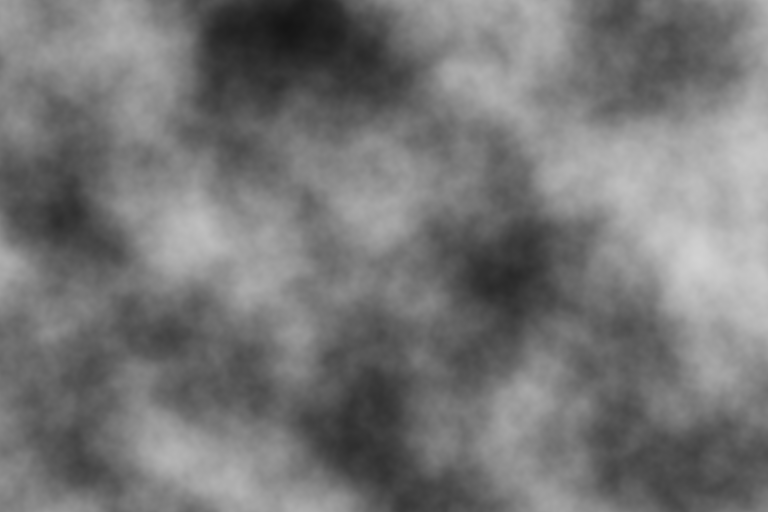
This texture is drawn by a Shadertoy shader. Its source:

```glsl
// Soft grey clouds: fractal gradient noise with broad light and dark patches.

#define CELLS 2.25       // coarsest noise cells per canvas height
#define OCTAVES 6
#define GAIN 0.5         // amplitude ratio between octaves
#define LACUNARITY 2.0   // frequency ratio between octaves
#define MEAN_GREY 0.465
#define CONTRAST 0.69
#define SOFT_LIMIT 0.45  // largest distance from the mean grey
#define TILT 0.95        // turn of the whole field, in radians
#define SEED 17u

const float TAU = 6.2831853;

// Integer hash of a lattice point, from 0 to 1
float hash(ivec2 cell, uint layer) {
    uvec2 q = uvec2(cell + 4096);
    uint h = q.x * 1597334673u ^ q.y * 3812015801u ^ (layer + SEED) * 2798796415u;
    h = (h ^ (h >> 16)) * 2146121005u;
    h = (h ^ (h >> 15)) * 2221713035u;
    h ^= h >> 16;
    return float(h >> 8) / 16777216.0;
}

// Slope of a random unit gradient at one cell corner
float cornerSlope(ivec2 cell, ivec2 corner, vec2 local, uint layer) {
    float angle = TAU * hash(cell + corner, layer);
    return dot(vec2(cos(angle), sin(angle)), local - vec2(corner));
}

float gradientNoise(vec2 p, uint layer) {
    ivec2 cell = ivec2(floor(p));
    vec2 f = fract(p);
    vec2 s = f * f * f * (f * (f * 6.0 - 15.0) + 10.0);
    float bottom = mix(cornerSlope(cell, ivec2(0, 0), f, layer),
                       cornerSlope(cell, ivec2(1, 0), f, layer), s.x);
    float top = mix(cornerSlope(cell, ivec2(0, 1), f, layer),
                    cornerSlope(cell, ivec2(1, 1), f, layer), s.x);
    return mix(bottom, top, s.y);
}

// Sum of octaves, each turned to hide the lattice
float cloud(vec2 p) {
    const mat2 turn = mat2(0.8, 0.6, -0.6, 0.8);
    float sum = 0.0;
    float amplitude = 1.0;
    for (int i = 0; i < OCTAVES; i++) {
        sum += amplitude * gradientNoise(p, uint(i));
        p = turn * p * LACUNARITY + 3.7;
        amplitude *= GAIN;
    }
    return sum;
}

void mainImage(out vec4 fragColor, in vec2 fragCoord) {
    // Tilted field around the canvas centre
    vec2 p = (fragCoord - 0.5 * iResolution.xy) / iResolution.y * CELLS;
    p = mat2(cos(TILT), sin(TILT), -sin(TILT), cos(TILT)) * p + vec2(2.0, 1.35);

    // Soft limit keeps the extremes from clipping
    float grey = MEAN_GREY + SOFT_LIMIT * tanh(CONTRAST * cloud(p) / SOFT_LIMIT);
    fragColor = vec4(vec3(grey), 1.0);
}
```
